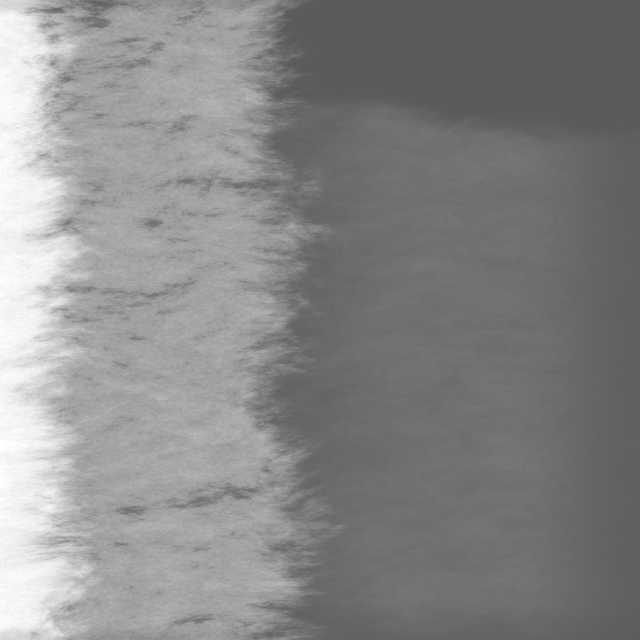
Reproduce this background procedurally as a three.js fragment shader.

```glsl
// Worn grey plaster: a white strip and a pale band with frayed edges on the left,
// a dim brushed panel on the right and a flat dark area above it.
// Horizontally stretched fractal noise frays the edges and mottles each coat.
varying vec2 vUv;

float hash(vec2 p) {
  vec3 q = fract(vec3(p.xyx) * 0.1031);
  q += dot(q, q.yzx + 33.33);
  return fract((q.x + q.y) * q.z);
}

float valueNoise(vec2 p) {
  vec2 cell = floor(p);
  vec2 f = fract(p);
  f = f * f * (3.0 - 2.0 * f);
  return mix(mix(hash(cell), hash(cell + vec2(1.0, 0.0)), f.x),
             mix(hash(cell + vec2(0.0, 1.0)), hash(cell + vec2(1.0, 1.0)), f.x), f.y);
}

// Fractal noise centred on zero, with strong fine detail
float fractalNoise(vec2 p) {
  float sum = 0.0;
  float weight = 0.5;
  for (int i = 0; i < 7; i++) {
    sum += weight * (valueNoise(p) - 0.5);
    p = mat2(1.94, 0.24, -0.24, 1.94) * p + vec2(17.3, 9.1);
    weight *= 0.68;
  }
  return sum;
}

void main() {
  vec2 uv = vUv;

  // Slightly warped strokes, wider than they are tall
  vec2 warp = vec2(valueNoise(uv * 9.0), valueNoise(uv * 9.0 + 40.0)) - 0.5;
  vec2 strokes = vec2(uv.x * 9.0 + uv.y * 2.0, uv.y * 25.0 - uv.x * 2.0) + warp * 0.8;
  float coarse = fractalNoise(strokes);
  float fine = fractalNoise(strokes * 2.7 + 61.0);
  float grain = valueNoise(uv * vec2(230.0, 420.0)) - 0.5;

  // Dim panel, fading into the dark base at the top, right and bottom
  float topEdge = 0.845 - 0.045 * smoothstep(0.45, 1.0, uv.x) + 0.025 * coarse;
  float panel = 1.0 - smoothstep(topEdge - 0.035, topEdge + 0.008, uv.y);
  panel *= 1.0 - 0.75 * smoothstep(0.8, 1.0, uv.x + 0.04 * coarse);
  panel *= 0.45 + 0.55 * smoothstep(0.0, 0.07, uv.y + 0.02 * coarse);
  float panelTone = 0.405 + 0.038 * smoothstep(0.45, 0.64, uv.x);
  panelTone += 0.045 * coarse + 0.025 * fine + 0.014 * grain;

  // Thin curved scratches across the panel
  float bend = valueNoise(uv * vec2(11.0, 15.0) + 3.0 * warp);
  float scratch = 1.0 - smoothstep(0.0, 0.035, abs(bend - 0.5));
  panelTone -= 0.012 * scratch * smoothstep(0.0, 0.3, fine + 0.1);
  float shade = mix(0.355, panelTone, panel);

  // Pale band: frayed right edge, with thin patches showing through
  float drift = 0.045 * (valueNoise(vec2(3.7, uv.y * 13.0)) - 0.5);
  float bandEdge = 0.452 - 0.025 * uv.y + drift;
  float bandDepth = bandEdge - uv.x;
  float bandCover = smoothstep(-0.045, 0.075, bandDepth + 0.10 * coarse + 0.075 * fine);
  float bandTone = 0.635 + 0.10 * coarse + 0.085 * fine + 0.045 * grain;
  float thin = smoothstep(0.12, 0.5, -coarse - 0.7 * fine);
  float rim = 1.0 - smoothstep(0.0, 0.025, min(uv.y, 1.0 - uv.y) + 0.02 * coarse);
  bandTone -= 0.12 * thin + 0.06 * rim;
  shade = mix(shade, bandTone, bandCover);

  // White strip, brightest at the far left
  float stripEdge = 0.103 - 0.018 * uv.y + 0.6 * drift;
  float stripCover = smoothstep(-0.045, 0.058,
      stripEdge - uv.x + 0.065 * coarse + 0.055 * fine);
  float stripTone = 0.97 - 0.7 * uv.x + 0.06 * coarse + 0.07 * fine + 0.03 * grain;
  stripTone -= 0.12 * rim;
  shade = mix(shade, stripTone, stripCover);

  gl_FragColor = vec4(vec3(clamp(shade, 0.0, 1.0)), 1.0);
}
```
